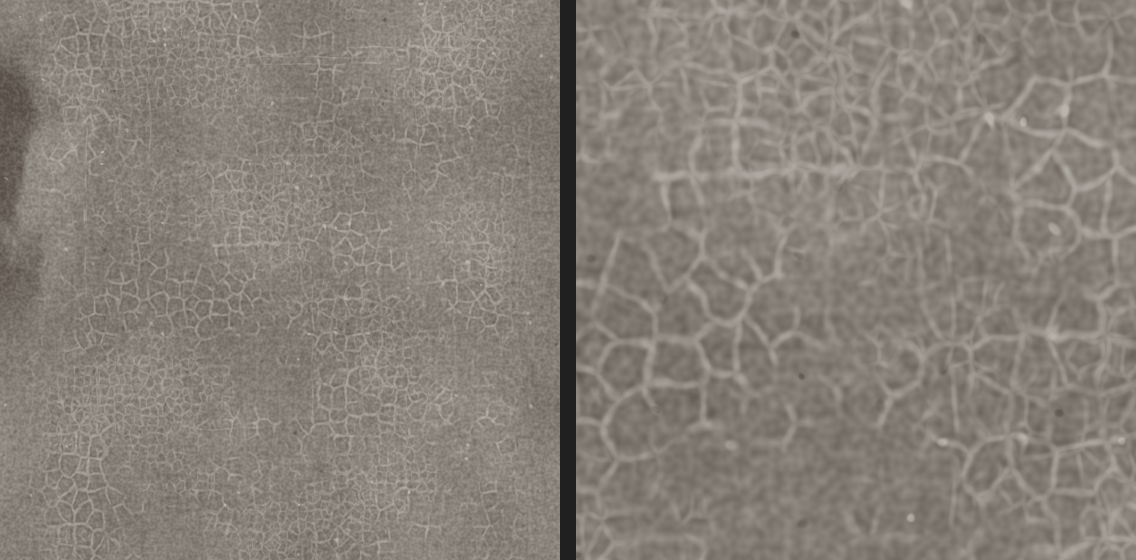
Left: the whole. Right: its middle third, enlarged.
Write a three.js fragment shader that draws this texture.

```glsl
// Weathered grey-brown plaster with a net of pale fine cracks, faint threads and a dark left stain.
varying vec2 vUv;

const vec3 DARK_TONE = vec3(0.44, 0.41, 0.38);
const vec3 LIGHT_TONE = vec3(0.64, 0.62, 0.59);
const float BASE_LEVEL = 0.40;            // 0 = dark tone, 1 = light tone
const vec2 COARSE_CELLS = vec2(37.0, 32.0);
const vec2 FINE_CELLS = vec2(68.0, 58.0);
const float CELL_JITTER = 0.78;
const float COARSE_WIDTH = 0.0034;
const float FINE_WIDTH = 0.0028;
const float CRACK_STRENGTH = 0.50;
const float GRAIN_STRENGTH = 0.40;
const float CLOUD_STRENGTH = 0.34;
const float STAIN_STRENGTH = 0.62;
const float SPECK_CELLS = 46.0;
const int LONG_CRACKS = 12;

vec2 hash2(vec2 p) {
  vec3 q = fract(p.xyx * vec3(0.1031, 0.1030, 0.0973));
  q += dot(q, q.yzx + 33.33);
  return fract((q.xx + q.yz) * q.zy);
}

vec2 gradientAt(vec2 cell) {
  float angle = 6.2832 * hash2(cell).x;
  return vec2(cos(angle), sin(angle));
}

float gradientNoise(vec2 p) {
  vec2 i = floor(p), f = fract(p);
  vec2 u = f * f * f * (f * (f * 6.0 - 15.0) + 10.0);
  vec2 e = vec2(1.0, 0.0);
  float low = mix(dot(gradientAt(i), f), dot(gradientAt(i + e), f - e), u.x);
  float high = mix(dot(gradientAt(i + e.yx), f - e.yx), dot(gradientAt(i + 1.0), f - 1.0), u.x);
  return mix(low, high, u.y);
}

float fbm(vec2 p) {
  float sum = 0.0, amp = 1.0;
  for (int i = 0; i < 5; i++) {
    sum += amp * gradientNoise(p);
    p = p * 2.03 + 17.3;
    amp *= 0.55;
  }
  return sum;
}

vec2 seedOffset(vec2 cell) {
  return 0.5 + CELL_JITTER * (hash2(cell) - 0.5);
}

// Distance to the nearest Voronoi border, in cell units
float borderDistance(vec2 p) {
  vec2 base = floor(p), f = fract(p);
  vec2 nearCell = vec2(0.0), nearVec = vec2(0.0);
  float best = 8.0;
  for (int y = -1; y <= 1; y++) for (int x = -1; x <= 1; x++) {
    vec2 c = vec2(float(x), float(y));
    vec2 r = c + seedOffset(base + c) - f;
    float d = dot(r, r);
    if (d < best) { best = d; nearVec = r; nearCell = c; }
  }
  float border = 8.0;
  for (int y = -2; y <= 2; y++) for (int x = -2; x <= 2; x++) {
    vec2 c = nearCell + vec2(float(x), float(y));
    vec2 r = c + seedOffset(base + c) - f;
    vec2 gap = r - nearVec;
    if (dot(gap, gap) > 0.0001) border = min(border, dot(0.5 * (nearVec + r), normalize(gap)));
  }
  return border;
}

float softLine(float d, float width) {
  return 1.0 - smoothstep(0.12 * width, width, d);
}

// Long, nearly straight cracks, alternately level and upright
float longCracks(vec2 uv) {
  float lines = 0.0;
  for (int i = 0; i < LONG_CRACKS; i++) {
    float id = float(i);
    vec2 place = hash2(vec2(id, 7.0)), shape = hash2(vec2(id, 23.0));
    vec2 p = mod(id, 2.0) < 0.5 ? uv : uv.yx;
    float along = p.x - mix(0.2, 0.8, place.x);
    float wobble = 0.006 * gradientNoise(vec2(p.x * 16.0, id * 5.3)) + 0.04 * (shape.x - 0.5) * along;
    float reach = mix(0.08, 0.22, shape.y);
    float fade = 1.0 - smoothstep(0.6 * reach, reach, abs(along));
    float gaps = smoothstep(-0.25, 0.15, gradientNoise(vec2(p.x * 34.0, id * 9.7)));
    lines = max(lines, fade * gaps * softLine(abs(p.y - mix(0.06, 0.95, place.y) - wobble), 0.0027));
  }
  return lines;
}

void main() {
  vec2 uv = vUv;
  vec2 warp = vec2(gradientNoise(uv * 55.0), gradientNoise(uv * 55.0 + 41.0));
  vec2 p = uv + 0.005 * warp;

  // Crack nets, thinned out in patches and toward the sides
  float sides = mix(0.2, 1.0, smoothstep(0.02, 0.13, uv.x) * (1.0 - smoothstep(0.87, 0.98, uv.x)));
  float coarseMask = smoothstep(-0.22, 0.32, gradientNoise(uv * 6.0 + 3.7) + 0.8 * gradientNoise(uv * 27.0));
  float fineMask = smoothstep(-0.18, 0.36, gradientNoise(uv * 5.0 + 19.1) + 0.8 * gradientNoise(uv * 36.0 + 8.0));
  float coarseDist = borderDistance(p * COARSE_CELLS) / COARSE_CELLS.x;
  float fineDist = borderDistance(p * FINE_CELLS + 11.0) / FINE_CELLS.x;
  float coarse = coarseMask * softLine(coarseDist, COARSE_WIDTH);
  float fine = 0.75 * fineMask * softLine(fineDist, FINE_WIDTH);
  float cracks = max(max(coarse, fine) * sides, 0.8 * longCracks(uv));
  float rim = coarseMask * sides * softLine(abs(coarseDist - 0.0046), 0.0025);

  // Woven threads, grain and broad clouds
  float threads = gradientNoise(uv * vec2(125.0, 14.0)) + gradientNoise(uv * vec2(14.0, 125.0) + 31.0);
  float grain = gradientNoise(uv * 175.0) + 0.7 * gradientNoise(uv * 88.0 + 5.0);
  float clouds = fbm(uv * 3.2 + 12.0);

  // Ragged dark stain on the left with a paler fringe
  float ragged = uv.x + 0.06 * fbm(uv * vec2(9.0, 6.0));
  float span = smoothstep(0.36, 0.52, uv.y) * (1.0 - smoothstep(0.84, 0.96, uv.y));
  float bulge = 0.05 * exp(-pow((uv.y - 0.81) / 0.07, 2.0));
  float stain = span * (1.0 - smoothstep(0.015, 0.065, ragged - bulge));
  float fringe = span * (1.0 - smoothstep(0.0, 0.05, abs(ragged - bulge - 0.09)));

  // Sparse pale and dark specks
  vec2 cell = floor(uv * SPECK_CELLS), kind = hash2(cell + 71.0);
  vec2 centre = 0.3 + 0.4 * hash2(cell + 133.0);
  float speck = 1.0 - smoothstep(0.06, 0.12 + 0.14 * kind.y, length(fract(p * SPECK_CELLS) - centre));
  float speckTone = 0.7 * step(0.972, kind.x) - 0.45 * step(kind.x, 0.022);

  float level = BASE_LEVEL + CRACK_STRENGTH * cracks - 0.09 * rim + 0.13 * threads;
  level += GRAIN_STRENGTH * grain + CLOUD_STRENGTH * clouds + 0.16 * fringe;
  level += speck * speckTone - STAIN_STRENGTH * stain;
  gl_FragColor = vec4(mix(DARK_TONE, LIGHT_TONE, clamp(level, -0.5, 1.4)), 1.0);
}
```
